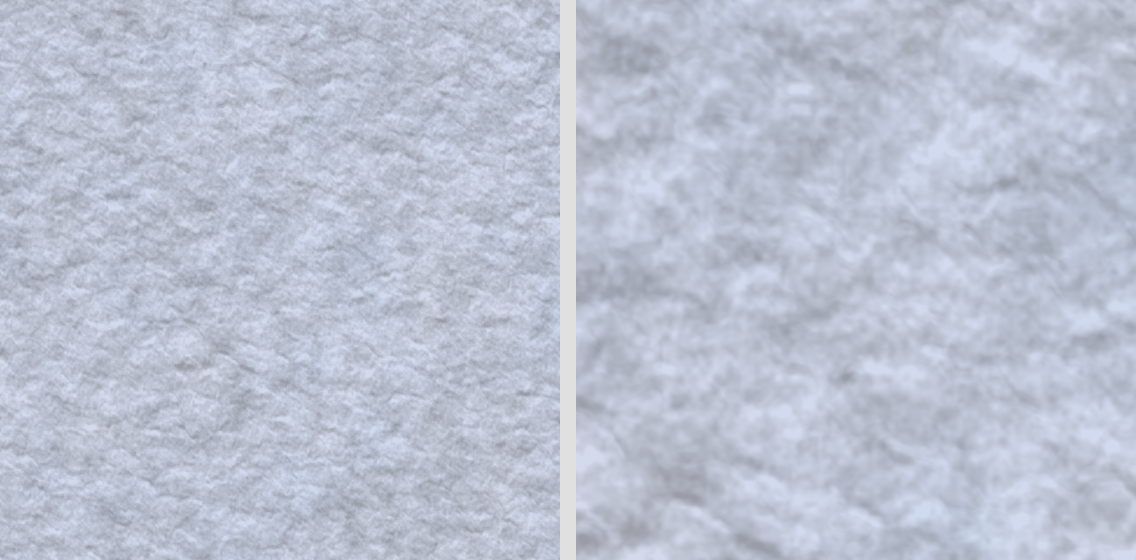
Left: the whole. Right: its middle third, enlarged.
Reproduce this texture procedurally as a Shadertoy shader.

```glsl
float hash(vec2 p) {
    vec3 q = fract(p.xyx * 0.1031);
    q += dot(q, q.yzx + 33.33);
    return fract((q.x + q.y) * q.z);
}

float noise(vec2 p) {
    vec2 cell = floor(p), f = fract(p);
    f = f * f * (3.0 - 2.0 * f);
    float low = mix(hash(cell), hash(cell + vec2(1, 0)), f.x);
    float high = mix(hash(cell + vec2(0, 1)), hash(cell + vec2(1, 1)), f.x);
    return mix(low, high, f.y);
}

// Layered noise, centred on zero
float fbm(vec2 p, int octaves) {
    float sum = 0.0, weight = 0.5;
    for (int i = 0; i < octaves; i++) {
        sum += weight * (noise(p) - 0.5);
        p = mat2(1.6, 1.2, -1.2, 1.6) * p + 17.3;
        weight *= 0.58;
    }
    return sum;
}

// Rounded clumps scattered one per cell
float mounds(vec2 p) {
    vec2 cell = floor(p);
    float height = 0.0;
    for (int y = -1; y <= 1; y++) {
        for (int x = -1; x <= 1; x++) {
            vec2 id = cell + vec2(x, y);
            vec2 centre = id + vec2(hash(id + 5.7), hash(id + 41.3));
            vec2 d = p - centre;
            float size = 0.65 + 0.45 * hash(id + 83.1);
            height = max(height, size - dot(d, d));
        }
    }
    return height;
}

// Snow surface: warped clumps of two sizes plus a crumbly crust
float snowHeight(vec2 p) {
    vec2 warp = vec2(fbm(p * 32.0, 4), fbm(p * 32.0 + 61.0, 4));
    vec2 q = p + 0.028 * warp;
    q.y += 0.2 * q.x;
    return 0.55 * mounds(q * vec2(19, 26))
         + 0.28 * mounds(q * vec2(40, 52) + 9.0)
         + 0.6 * fbm(q * vec2(55, 68), 3);
}

void mainImage(out vec4 fragColor, in vec2 fragCoord) {
    vec2 p = fragCoord / iResolution.y + 2.0;

    // Soft light from above, with shaded hollows
    float height = snowHeight(p);
    float relief = height - snowHeight(p + vec2(-0.002, 0.007));
    float hollow = height - 0.48;

    // Fluffy mottling, fine grains and broad drifts
    float fluff = fbm(p * vec2(30, 38) + 23.0, 4);
    float grain = noise(p * 240.0) + noise(p.yx * 170.0 + 7.0) - 1.0;
    float drift = fbm(p * 5.0 + 3.0, 3);

    float tone = 0.6 + 1.5 * relief + 0.55 * hollow
               + 1.1 * fluff + 0.35 * grain + 0.35 * drift;
    tone = clamp(tone, -0.3, 1.3);

    // Grey shadow to pale blue light, with faint warm patches
    vec3 shadow = vec3(0.64, 0.66, 0.71);
    vec3 light = vec3(0.78, 0.81, 0.88);
    vec3 snow = mix(shadow, light, tone);
    snow += vec3(0.03, 0.0, -0.02) * fbm(p * 9.0 + 50.0, 3);
    fragColor = vec4(snow, 1.0);
}
```
